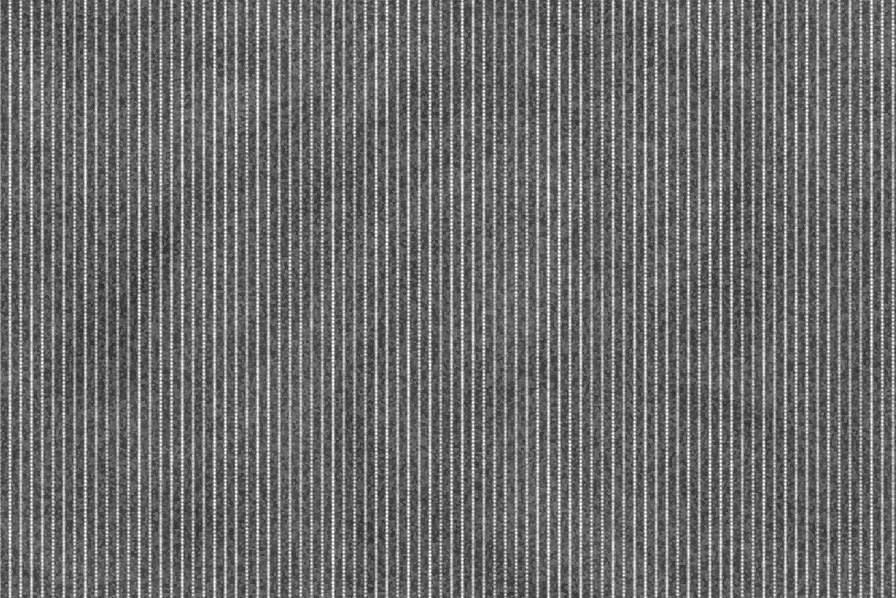
Reproduce this texture procedurally as a Shadertoy shader.

```glsl
// Grey woven cloth with fine, pale, stitched vertical pinstripes.
#define STRIPES 83.2        // stripes across the canvas
#define STRIPE_PHASE 0.93   // position of the first stripe, in periods
#define STRIPE_SIGMA 0.092  // soft half width of a stripe, in periods
#define STITCHES 154.0      // stitches down the canvas
#define STITCH_DEPTH 0.46   // contrast between a stitch and its gap
#define GRAIN_CELLS vec2(4.0, 1.4)  // grain cells per stripe and per stitch
#define GRAIN 0.24          // contrast of the cloth grain
#define MOTTLE 0.017        // strength of the broad unevenness
#define CLOTH_GREY 0.318
#define STRIPE_GREY 0.80

const float TAU = 6.2831853;

float hash(vec2 p) {
    vec3 q = fract(p.xyx * vec3(0.1031, 0.1030, 0.0973));
    q += dot(q, q.yzx + 33.33);
    return fract((q.x + q.y) * q.z);
}

// Cellular noise: x is the nearest distance, y a random tone of that cell.
vec2 cellNoise(vec2 p) {
    vec2 cell = floor(p);
    vec2 nearest = vec2(9.0, 0.0);
    for (int j = -1; j <= 1; j++) {
        for (int i = -1; i <= 1; i++) {
            vec2 id = cell + vec2(i, j);
            vec2 seed = id + 0.15 + 0.7 * vec2(hash(id), hash(id + 71.7));
            float d = distance(p, seed);
            if (d < nearest.x) nearest = vec2(d, hash(id + 23.1));
        }
    }
    return nearest;
}

// Broad unevenness of the cloth: warped waves in several directions.
float mottle(vec2 uv) {
    float sum = 0.0;
    vec2 p = uv * vec2(9.0, 6.0);
    for (int i = 0; i < 4; i++) {
        p += 0.8 * sin(p.yx + vec2(0.7, 2.1) * float(i));
        sum += sin(p.x) * cos(p.y);
        p = mat2(0.8, 0.6, -0.6, 0.8) * p * 1.6;
    }
    return sum;
}

// Cosine averaged over one pixel, to fade before it aliases.
float filteredCos(float phase, float footprint) {
    float a = max(0.5 * TAU * footprint, 0.001);
    return cos(TAU * phase) * (footprint < 1.0 ? sin(a) / a : 0.0);
}

void mainImage(out vec4 fragColor, in vec2 fragCoord) {
    vec2 uv = fragCoord / iResolution.xy;
    vec2 pixel = vec2(STRIPES, STITCHES) / iResolution.xy;

    // Weave coordinates: stripe periods across, stitches up
    vec2 weave = uv * vec2(STRIPES, STITCHES);
    weave.x -= STRIPE_PHASE;
    float stripeId = floor(weave.x + 0.5);
    float offset = weave.x - stripeId;
    float stripeRandom = hash(vec2(stripeId, 4.0));

    // Cloth grain, with darker shoulders beside each stripe
    vec2 grain = cellNoise(weave * GRAIN_CELLS);
    float grainTone = 0.8 * (grain.y - 0.5) + 0.4 * (0.45 - grain.x);
    float cloth = CLOTH_GREY + GRAIN * grainTone;
    cloth -= 0.014 * filteredCos(weave.x, pixel.x);

    // Stitches, whose strength drifts along each stripe
    float drift = sin(uv.y * (9.0 + 8.0 * stripeRandom) + TAU * stripeRandom);
    float depth = STITCH_DEPTH * (0.65 + 0.35 * drift);
    float stitch = filteredCos(weave.y + stripeRandom, pixel.y);
    float wear = hash(vec2(stripeId, floor(weave.y + stripeRandom))) - 0.5;
    float thread = STRIPE_GREY + 0.5 * depth * stitch
                 + 0.20 * wear + 0.16 * (stripeRandom - 0.5);

    // Soft stripe profile, widened to the pixel size and kept equal in area
    float sigma = length(vec2(STRIPE_SIGMA, 0.15 * pixel.x));
    float profile = exp(-0.5 * offset * offset / (sigma * sigma));
    profile *= STRIPE_SIGMA / sigma;

    float grey = mix(cloth, thread, profile) + MOTTLE * mottle(uv);
    fragColor = vec4(vec3(clamp(grey, 0.0, 1.0)), 1.0);
}
```
